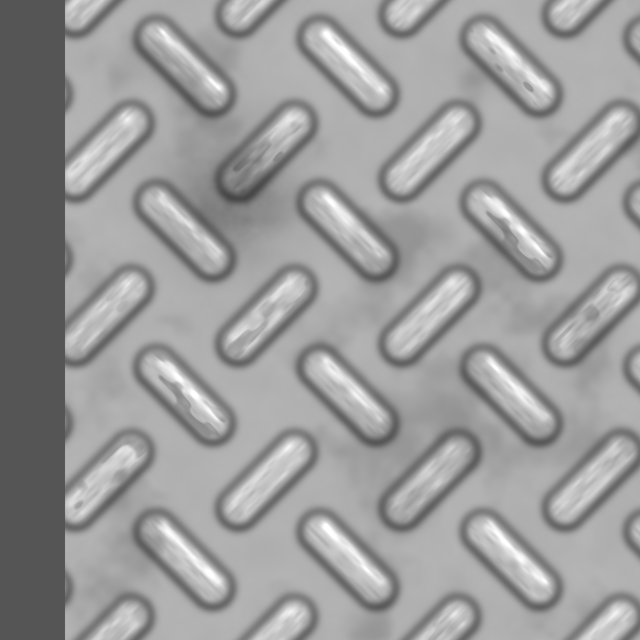
Reproduce this texture procedurally as a three.js fragment shader.

```glsl
// Worn steel tread plate with alternating diagonal raised bars beside a plain dark band.
#define BAND_WIDTH 0.1016
#define BAND_GRAY 0.335
#define PLATE_GRAY 0.695
#define PERIOD vec2(0.2552, 0.257)
#define FIRST_BAR vec2(0.2885, 0.897)
#define BAR_SHIFT vec2(0.128, -0.133)
#define HALF_LENGTH 0.062
#define RIM_RADIUS 0.031
#define RIM_WIDTH 0.0088
#define RIM_DEPTH 0.25
#define STAIN_CENTER vec2(0.365, 0.695)
#define STAIN_RADIUS 0.09

varying vec2 vUv;

float hash(vec2 p) {
  vec3 q = fract(p.xyx * 0.1031);
  q += dot(q, q.yzx + 33.33);
  return fract((q.x + q.y) * q.z);
}

float noise(vec2 p) {
  vec2 i = floor(p), f = fract(p);
  f = f * f * (3.0 - 2.0 * f);
  return mix(mix(hash(i), hash(i + vec2(1.0, 0.0)), f.x),
             mix(hash(i + vec2(0.0, 1.0)), hash(i + 1.0), f.x), f.y);
}

float fbm(vec2 p) {
  float sum = 0.0, weight = 0.5;
  for (int i = 0; i < 4; i++) {
    sum += weight * noise(p);
    p = p * 2.03 + 17.3;
    weight *= 0.5;
  }
  return sum;
}

// Distance from a lengthwise segment, in bar coordinates (along, across)
float segment(vec2 p, float halfLength) {
  return length(vec2(p.x - clamp(p.x, -halfLength, halfLength), p.y));
}

// Adds the nearest bar of one family; slant is +1 for rising, -1 for falling
float addBar(float gray, vec2 p, vec2 origin, float slant) {
  vec2 cell = floor((p - origin) / PERIOD + 0.5);
  vec2 q = p - origin - cell * PERIOD;
  vec2 along = vec2(1.0, slant) * 0.70711;
  vec2 across = vec2(-slant, 1.0) * 0.70711;
  vec2 b = vec2(dot(q, along), dot(q, across));
  float d = segment(b, HALF_LENGTH);
  float seed = hash(cell + vec2(41.0 + 20.0 * slant, 73.0));

  // Raised top, streaked by wear along its length
  float top = 1.0 - smoothstep(0.014, 0.028, d);
  float streak = noise(b * vec2(55.0, 190.0) + seed * 91.0) - 0.5;
  gray += top * (0.045 + 0.10 * streak);

  // Dark rim, deeper below the bar
  vec2 outward = b - vec2(clamp(b.x, -HALF_LENGTH, HALF_LENGTH), 0.0);
  float up = dot(outward, vec2(along.y, across.y)) / max(d, 0.001);
  float rim = (d - RIM_RADIUS) / RIM_WIDTH;
  gray -= exp(-rim * rim) * (RIM_DEPTH - 0.045 * up);

  // Falling bars carry a strong ridge, rising bars two faint edges and a bright tip
  float ridge = segment(b - vec2(0.0, 0.012), HALF_LENGTH - 0.002) / 0.009;
  float edge = segment(b + vec2(0.0, 0.013), HALF_LENGTH - 0.004) / 0.006;
  float tip = length(b - vec2(HALF_LENGTH, 0.004)) / 0.016;
  float shine = slant < 0.0
    ? 0.25 * exp(-ridge * ridge)
    : 0.10 * exp(-ridge * ridge) + 0.07 * exp(-edge * edge) + 0.09 * exp(-tip * tip);
  gray += shine * (0.9 + 0.4 * streak);

  // Scuffs on some bars
  float scuff = smoothstep(0.55, 0.8, noise(b * vec2(38.0, 90.0) + seed * 57.0));
  return gray - 0.16 * top * scuff * smoothstep(0.5, 0.9, seed);
}

void main() {
  vec2 p = vUv;
  float gray = PLATE_GRAY + 0.04 * (fbm(p * 22.0) - 0.5);
  gray = addBar(gray, p, FIRST_BAR, -1.0);
  gray = addBar(gray, p, FIRST_BAR + BAR_SHIFT, 1.0);

  // Scattered grime and one heavier stain
  float grime = smoothstep(0.50, 0.75, fbm(p * 7.0 + 3.7));
  vec2 offset = (p - STAIN_CENTER) / STAIN_RADIUS;
  float stain = exp(-dot(offset, offset)) * (0.35 + 1.1 * fbm(p * 18.0));
  gray *= (1.0 - 0.16 * grime) * (1.0 - 0.38 * stain);

  // Plain band at the left
  gray = mix(BAND_GRAY, gray, smoothstep(-0.001, 0.001, p.x - BAND_WIDTH));
  gl_FragColor = vec4(vec3(clamp(gray, 0.0, 1.0)), 1.0);
}
```
